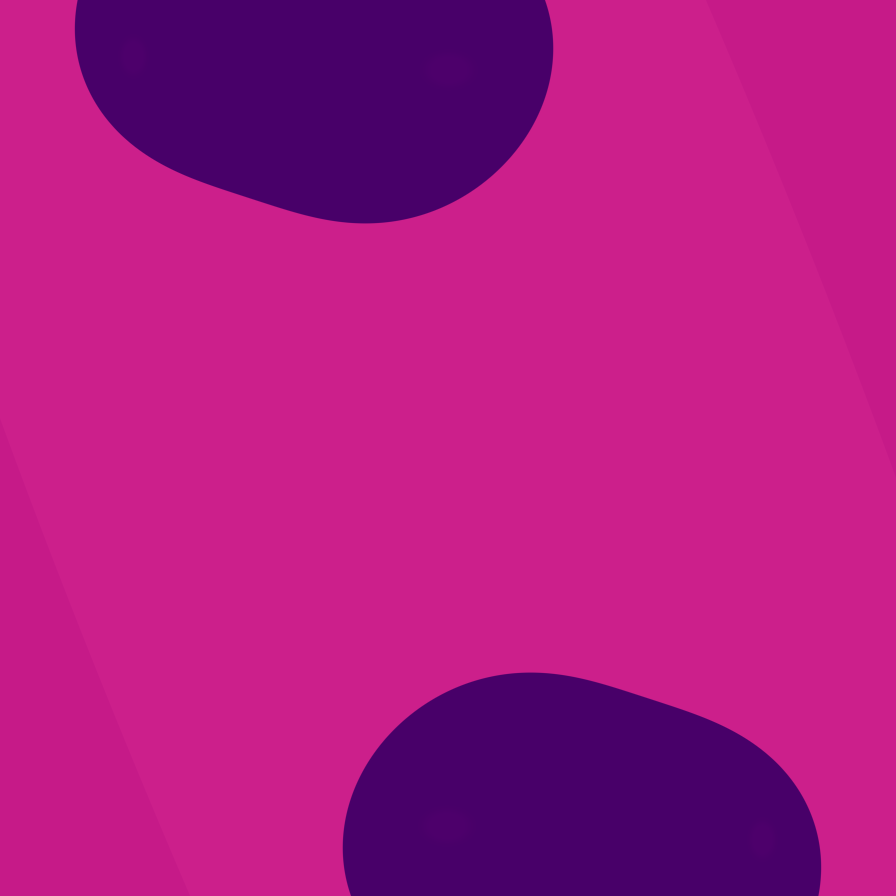
Reproduce this background procedurally as a WebGL 1 fragment shader.

```glsl
precision highp float;
uniform vec2 u_resolution;

const vec3 BAND_COLOR = vec3(0.800, 0.122, 0.545);
const vec3 SIDE_COLOR = vec3(0.776, 0.102, 0.535);
const vec3 BLOB_COLOR = vec3(0.284, 0.000, 0.410);
const vec3 SPOT_COLOR = vec3(0.302, 0.000, 0.420);

const vec2 BLOB_CENTER = vec2(0.151, -0.457);
const float BLOB_RADIUS = 0.2306;
const float BLOB_SHIFT = -0.0015;
const vec2 BLOB_WAVE_2 = vec2(0.0337, -0.0156);
const vec2 BLOB_WAVE_4 = vec2(0.0023, 0.0033);

// Band edge: x offset, slope and bend, measured up from the bottom
const vec3 BAND_EDGE = vec3(-0.2878, -0.43, 0.06);

const vec2 WIDE_SPOT = vec2(-0.152, 0.035);
const vec2 WIDE_SPOT_SIZE = vec2(0.034, 0.024);
const vec2 TALL_SPOT = vec2(0.200, 0.020);
const vec2 TALL_SPOT_SIZE = vec2(0.018, 0.026);

vec2 wave(float angle) {
  return vec2(cos(angle), sin(angle));
}

// Approximate signed distance to a circle bent by low harmonics
float blobDistance(vec2 d) {
  float angle = atan(d.y, d.x);
  float radius = BLOB_RADIUS + BLOB_SHIFT * cos(angle)
    + dot(BLOB_WAVE_2, wave(2.0 * angle))
    + dot(BLOB_WAVE_4, wave(4.0 * angle));
  return length(d) - radius;
}

float bandDistance(vec2 p) {
  float t = p.y + 0.5;
  float edge = BAND_EDGE.x + t * (BAND_EDGE.y + t * BAND_EDGE.z);
  return p.x - edge;
}

float softSpot(vec2 d, vec2 size) {
  return 1.0 - smoothstep(0.5, 1.0, length(d / size));
}

void main() {
  vec2 p = gl_FragCoord.xy / u_resolution - 0.5;
  float aa = 0.75 / min(u_resolution.x, u_resolution.y);

  // Half-turn symmetry: fold by side for the band, by height for the blobs
  vec2 bandPoint = p.x > 0.0 ? -p : p;
  vec2 blobPoint = (p.y > 0.0 ? -p : p) - BLOB_CENTER;

  // Diagonal band
  float band = smoothstep(-aa, aa, bandDistance(bandPoint));
  vec3 color = mix(SIDE_COLOR, BAND_COLOR, band);

  // Dark blobs with faint spots
  float spots = max(softSpot(blobPoint - WIDE_SPOT, WIDE_SPOT_SIZE),
                    softSpot(blobPoint - TALL_SPOT, TALL_SPOT_SIZE));
  vec3 blobColor = mix(BLOB_COLOR, SPOT_COLOR, spots);
  float blob = 1.0 - smoothstep(-aa, aa, blobDistance(blobPoint));
  color = mix(color, blobColor, blob);

  gl_FragColor = vec4(color, 1.0);
}
```
